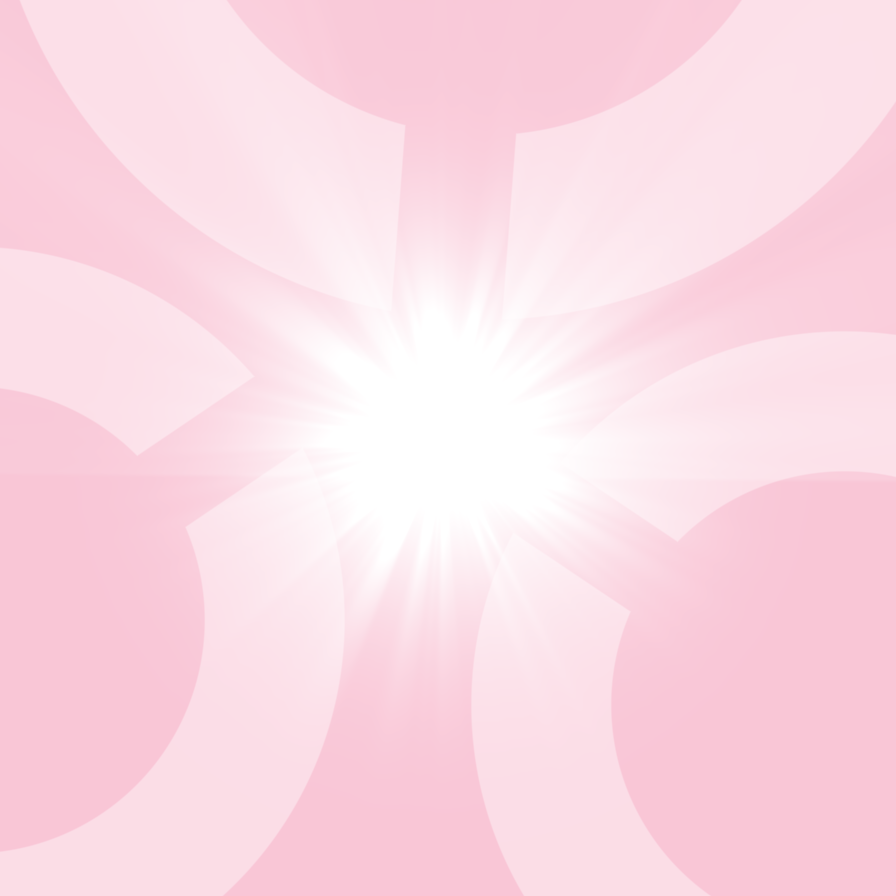
This background is drawn by a three.js fragment shader. Its source:

```glsl
varying vec2 vUv;

const vec3 PINK = vec3(0.976, 0.775, 0.839);
const vec3 WHITE = vec3(1.0);
const float EDGE = 0.0012;

float hash(float n) {
  n = fract(n * 0.1031);
  n *= n + 33.33;
  return fract(n * (n + n));
}

// Smooth noise around a circle, repeating after one turn
float circleNoise(float turn, float cells, float seed) {
  float x = turn * cells;
  float i = floor(x);
  float f = smoothstep(0.0, 1.0, x - i);
  float a = hash(mod(i, cells) + seed);
  float b = hash(mod(i + 1.0, cells) + seed);
  return mix(a, b, f);
}

// Layered streaks, from broad wedges to thin threads
float streaks(float turn, float seed) {
  float sum = 0.0;
  float weight = 0.45;
  float cells = 29.0;
  for (int i = 0; i < 4; i++) {
    sum += weight * circleNoise(turn, cells, seed + float(i) * 71.0);
    cells = floor(cells * 1.9);
    weight *= 0.62;
  }
  return smoothstep(0.25, 0.8, sum);
}

// Soft lobe of light around one direction
float beam(float angle, float heading, float tightness) {
  return exp(tightness * (cos(angle - heading) - 1.0));
}

// Ring cut by a straight slot through its centre
float slottedRing(vec2 p, vec2 centre, vec2 radii, float heading, float halfSlot) {
  vec2 d = p - centre;
  float r = length(d);
  float slot = abs(d.y * cos(heading) - d.x * sin(heading));
  float dist = max(max(r - radii.y, radii.x - r), halfSlot - slot);
  return 1.0 - smoothstep(-EDGE, EDGE, dist);
}

// Short burst reaching in every direction
float shortBurst(float r, float turn) {
  float core = 1.16 * exp(-pow(r / 0.195, 2.0));
  float reach = exp(-pow(r / 0.25, 2.0)) * (1.0 - smoothstep(0.28, 0.44, r));
  return core + 0.5 * reach * streaks(turn, 13.0);
}

// Long rays fanning over the upper part
float longRays(float r, float angle, float turn) {
  float lobes = beam(angle, 2.1, 45.0) + beam(angle, 1.03, 50.0)
    + 0.8 * beam(angle, 2.58, 180.0) + 0.9 * beam(angle, 0.03, 220.0);
  float threads = streaks(turn, 211.0);
  return 0.06 + exp(-2.8 * r) * (0.38 * threads + 0.26 * lobes * (0.5 + 0.5 * threads));
}

void main() {
  vec2 p = vUv;

  // Three pale slotted rings
  float rings = slottedRing(p, vec2(0.5404, 1.198), vec2(0.349, 0.555), -1.647, 0.062);
  rings = max(rings, slottedRing(p, vec2(-0.032, 0.308), vec2(0.2605, 0.4167), 0.595, 0.048));
  rings = max(rings, slottedRing(p, vec2(0.9427, 0.2135), vec2(0.2605, 0.4167), 2.55, 0.047));
  vec3 colour = mix(PINK, WHITE, 0.4 * rings);

  // Light bursting from the middle
  vec2 d = p - vec2(0.495, 0.507);
  float r = length(d);
  float angle = atan(d.y, d.x + 1e-5);
  float turn = angle / 6.283185 + 0.5;
  float horizon = mix(0.471, 0.463, p.x);
  float upper = smoothstep(horizon - 0.003, horizon + 0.003, p.y);
  float burst = clamp(shortBurst(r, turn), 0.0, 1.0);
  float rays = clamp(upper * longRays(r, angle, turn), 0.0, 1.0);
  colour = mix(colour, WHITE, burst);
  colour = mix(colour, WHITE, rays);

  gl_FragColor = vec4(colour, 1.0);
}
```
